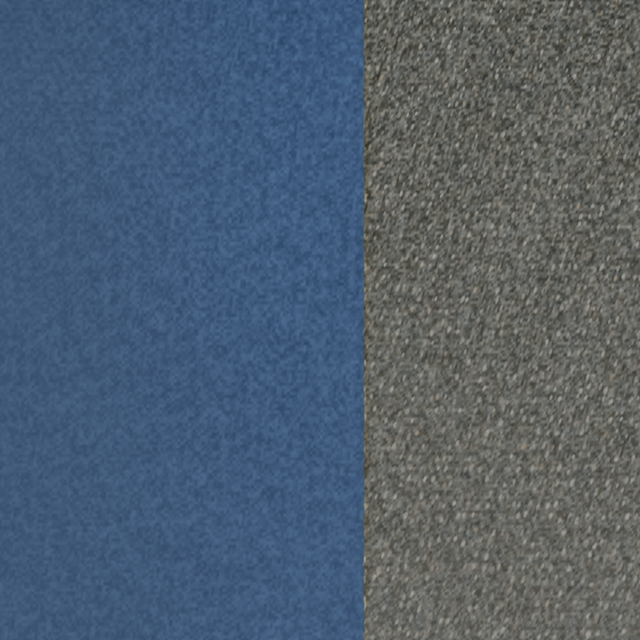
Write a WebGL 1 fragment shader that draws this texture.

```glsl
precision highp float;

uniform vec2 u_resolution;

const float SEAM_X = 0.5685;
const float SEAM_WOBBLE = 0.0018;
const vec3 BLUE_MID = vec3(0.249, 0.352, 0.482);
const vec3 BLUE_LIFT = vec3(-0.005, 0.012, 0.03);
const vec3 GREY_TOP = vec3(0.362, 0.365, 0.342);
const vec3 GREY_BOTTOM = vec3(0.402, 0.402, 0.382);
const vec3 FLECK_PALE = vec3(0.64, 0.635, 0.605);
const vec3 FLECK_TAN = vec3(0.60, 0.54, 0.47);
const vec2 FLECK_CELLS = vec2(74.0, 56.0);
const vec2 FLECK_RADIUS = vec2(0.0041, 0.0072);
const float FLECK_SLANT = 0.28;
const float BLUE_SLANT = 0.12;
const float FLECK_SHARE = 0.66;
const float BLUE_GRAIN = 0.115;
const float GREY_GRAIN = 0.33;

float hash(vec2 p) {
  return fract(sin(dot(p, vec2(127.1, 311.7))) * 43758.545);
}

float valueNoise(vec2 p) {
  vec2 cell = floor(p);
  vec2 f = fract(p);
  f = f * f * (3.0 - 2.0 * f);
  float low = mix(hash(cell), hash(cell + vec2(1.0, 0.0)), f.x);
  float high = mix(hash(cell + vec2(0.0, 1.0)), hash(cell + vec2(1.0, 1.0)), f.x);
  return mix(low, high, f.y);
}

// Leans vertical structure to the right.
vec2 slant(vec2 p, float amount) {
  return vec2(p.x - amount * p.y, p.y);
}

vec3 blueFelt(vec2 p) {
  vec2 s = slant(p, BLUE_SLANT);
  float fine = valueNoise(s * vec2(235.0, 205.0)) - 0.5;
  float medium = valueNoise(s * vec2(125.0, 110.0) + 17.0) - 0.5;
  float broad = valueNoise(p * 9.0 + 5.0) - 0.5;
  float grain = fine * 0.7 + medium * 0.45 + broad * 0.1;

  // Light gathers toward the seam and upper half.
  float light = smoothstep(0.0, 0.5, p.x) * mix(0.5, 1.0, smoothstep(0.0, 0.8, p.y));
  vec3 color = BLUE_MID + BLUE_LIFT * (light - 0.4);
  color -= 0.015 * smoothstep(0.85, 1.05, p.y);
  return color + grain * BLUE_GRAIN * mix(0.75, 1.2, light) * vec3(0.85, 1.0, 1.1);
}

// Returns fleck coverage and its tint selector.
vec2 flecks(vec2 p) {
  // Rows tighten toward the top.
  vec2 q = vec2(p.x, p.y * (0.85 + 0.2 * p.y)) * FLECK_CELLS;
  float stretch = 0.85 + 0.4 * p.y;
  vec2 base = floor(q);
  vec2 result = vec2(0.0);
  for (int j = -1; j <= 1; j++) {
    for (int i = -1; i <= 1; i++) {
      vec2 id = base + vec2(float(i), float(j));
      float stagger = 0.5 * mod(id.y, 2.0) - 0.25;
      vec2 jitter = vec2(hash(id + 11.3), hash(id + 29.1)) - 0.5;
      vec2 center = id + 0.5 + vec2(stagger, 0.0) + jitter * vec2(0.5, 0.6);
      vec2 offset = slant((q - center) / FLECK_CELLS / vec2(1.0, stretch), FLECK_SLANT);
      float size = mix(0.7, 1.15, hash(id + 47.9)) * mix(1.1, 0.78, p.y);
      float d = length(offset / (FLECK_RADIUS * size));
      float cover = (1.0 - smoothstep(0.3, 1.1, d)) * step(hash(id + 3.7), FLECK_SHARE);
      cover *= mix(0.35, 1.0, hash(id + 71.3));
      if (cover > result.x) result = vec2(cover, hash(id + 83.5));
    }
  }
  return result;
}

vec3 greyWeave(vec2 p) {
  vec2 s = slant(p, FLECK_SLANT);
  float fine = valueNoise(s * vec2(290.0, 220.0) + 41.0) - 0.5;
  float medium = valueNoise(s * vec2(165.0, 110.0) + 73.0) - 0.5;
  float grain = fine * 0.65 + medium * 0.4;

  vec3 color = mix(GREY_BOTTOM, GREY_TOP, p.y);
  color += grain * GREY_GRAIN * mix(0.75, 1.2, p.y);
  vec2 fleck = flecks(p);
  vec3 fleckColor = mix(FLECK_PALE, FLECK_TAN, smoothstep(0.8, 1.0, fleck.y));
  color = mix(color, fleckColor + fine * 0.1, fleck.x * 0.82);

  // Faint warm and cool threads.
  float hue = valueNoise(s * vec2(110.0, 80.0) + 9.0) - 0.5;
  return color + hue * vec3(0.018, 0.0, -0.018);
}

void main() {
  vec2 p = gl_FragCoord.xy / u_resolution;
  float seam = SEAM_X + SEAM_WOBBLE * (valueNoise(vec2(p.y * 110.0, 2.0)) - 0.5);
  float side = p.x - seam;
  float blend = max(0.0015, 0.7 / u_resolution.x);

  // Shadow and warm spill on the woven side of the seam.
  vec3 weave = greyWeave(p);
  float shade = exp(-max(side, 0.0) / 0.007);
  weave -= shade * vec3(0.04, 0.045, 0.075);

  // Pale stitches catching light along the cut.
  float stitch = smoothstep(0.6, 0.9, valueNoise(vec2(p.y * 95.0, 8.0)));
  float stitchOffset = (side - 0.002) / 0.002;
  weave += stitch * exp(-stitchOffset * stitchOffset) * vec3(0.19, 0.18, 0.15);

  vec3 color = mix(blueFelt(p), weave, smoothstep(-blend, blend, side));
  gl_FragColor = vec4(clamp(color, 0.0, 1.0), 1.0);
}
```
